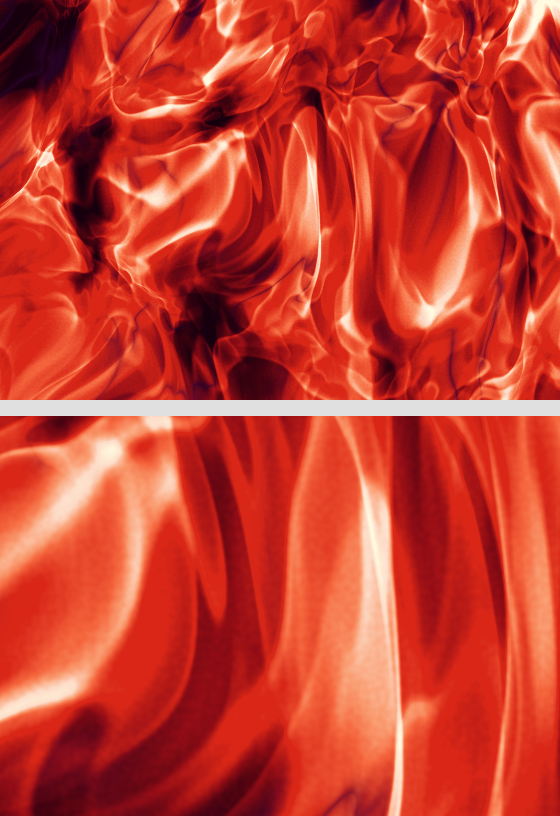
Top: the whole. Bottom: its middle third, enlarged.
Reproduce this texture procedurally as a WebGL 1 fragment shader.

```glsl
precision highp float;
// A wall of red fire: translucent sheets of flame with thin glowing rims.
// Contours of warped gradient noise form the sheets; their summed heat,
// less dark gaps and violet smoke wisps, is coloured through a ramp.
uniform vec2 u_resolution;

const float TAU = 6.2832;
const vec3 EMBER = vec3(0.09, 0.0, 0.05);
const vec3 MAROON = vec3(0.27, 0.01, 0.06);
const vec3 CRIMSON = vec3(0.58, 0.05, 0.08);
const vec3 RED = vec3(0.85, 0.15, 0.09);
const vec3 ORANGE = vec3(0.96, 0.40, 0.24);
const vec3 PEACH = vec3(0.98, 0.61, 0.44);
const vec3 CREAM = vec3(0.99, 0.86, 0.78);
const vec3 WHITE_HOT = vec3(1.0, 0.98, 0.88);
const vec3 VIOLET = vec3(0.22, 0.02, 0.25);

vec2 gradientAt(vec2 cell) {
  float angle = TAU * fract(sin(dot(cell, vec2(127.1, 311.7))) * 43758.5);
  return vec2(cos(angle), sin(angle));
}

// Gradient noise, roughly -1 to 1
float noise(vec2 p) {
  vec2 i = floor(p), f = fract(p);
  vec2 w = f * f * f * (f * (f * 6.0 - 15.0) + 10.0);
  vec2 e = vec2(1.0, 0.0);
  float low = mix(dot(gradientAt(i), f), dot(gradientAt(i + e), f - e), w.x);
  float high = mix(dot(gradientAt(i + e.yx), f - e.yx),
                   dot(gradientAt(i + e.xx), f - e.xx), w.x);
  return 1.4 * mix(low, high, w.y);
}

float fbm(vec2 p) {
  float sum = 0.0, amplitude = 0.5;
  for (int i = 0; i < 4; i++) {
    sum += amplitude * noise(p);
    p = mat2(1.6, 1.2, -1.2, 1.6) * p + 7.3;
    amplitude *= 0.5;
  }
  return sum;
}

vec2 warp(vec2 p, float frequency, float amount) {
  vec2 q = p * frequency;
  return p + amount * vec2(noise(q + 3.7), noise(q + 41.2));
}

// Left: broad leaning lobes; right: narrow upright tongues
vec2 flowSpace(vec2 p, float across) {
  float lean = mix(0.3, -0.05, across);
  float stretch = mix(0.9, 0.55, smoothstep(0.2, 0.7, across));
  vec2 q = vec2(p.x - lean * (p.y - 0.5), (p.y - 0.5) * stretch);
  return warp(warp(q, 3.2, 0.10), 8.0, 0.03);
}

// One sheet: a sharp rim on its outside, a soft glow fading inwards
float flameSheet(vec2 q, float scale, float seed) {
  vec2 s = q * scale + seed;
  float n = noise(s) + 0.3 * noise(s * 2.1 + 5.0);
  float softness = 0.01 * scale;
  float inside = smoothstep(-softness, softness, n);
  float depth = max(n, 0.0);
  float rim = 0.5 * exp(-7.0 * depth) + 0.5 * exp(-depth / softness);
  float strength = smoothstep(-0.25, 0.55, noise(s * 0.7 + 23.0));
  return 0.55 * inside * rim * strength + 0.08 * (inside - 0.5);
}

// Sheets from broad to fine; fineness weakens or keeps the small ones
float allSheets(vec2 q, float fineness) {
  float sum = 0.0, scale = 2.8, weight = 1.0;
  for (int i = 0; i < 6; i++) {
    float seed = 13.7 * float(i) + 2.3;
    sum += weight * flameSheet(warp(q, 4.0, 0.015 * float(i)), scale, seed);
    scale *= 1.38;
    weight *= fineness;
  }
  return sum;
}

float blob(vec2 p, vec2 center, float radius) {
  return 1.0 - smoothstep(0.0, radius, length(p - center));
}

float darkGaps(vec2 p, vec2 q) {
  float gaps = smoothstep(0.14, 0.65, noise(q * vec2(6.5, 4.8) + 61.0));
  float corner = blob(p, vec2(0.0, 0.93), 0.32);
  float hollow = 0.7 * blob(p, vec2(0.6, 0.18), 0.34);
  return clamp(0.9 * gaps + corner + hollow, 0.0, 1.0);
}

// Thin curling strands of smoke
float smokeWisps(vec2 q) {
  vec2 s = warp(q, 6.0, 0.06) * vec2(10.0, 7.0);
  float strand = exp(-14.0 * abs(noise(s + 87.0) + 0.2 * noise(s * 3.0)));
  return strand * smoothstep(0.0, 0.5, noise(q * 4.0 + 29.0));
}

vec3 blend(vec3 below, vec3 above, float start, float end, float heat) {
  return mix(below, above, clamp((heat - start) / (end - start), 0.0, 1.0));
}

vec3 fireColor(float heat) {
  vec3 c = blend(EMBER, MAROON, 0.0, 0.14, heat);
  c = blend(c, CRIMSON, 0.14, 0.31, heat);
  c = blend(c, RED, 0.31, 0.48, heat);
  c = blend(c, ORANGE, 0.54, 0.72, heat);
  c = blend(c, PEACH, 0.72, 0.83, heat);
  c = blend(c, CREAM, 0.83, 0.96, heat);
  return blend(c, WHITE_HOT, 0.96, 1.15, heat);
}

void main() {
  vec2 p = gl_FragCoord.xy / u_resolution.y;
  float across = gl_FragCoord.x / u_resolution.x;
  vec2 q = flowSpace(p, across);
  float dark = darkGaps(p, q);
  float smoke = smokeWisps(q);

  // Body of the fire, fine fibres, rims and hot spots
  float heat = 0.43 + 0.36 * fbm(q * 4.0 + 9.0);
  heat += 0.12 * fbm(q * vec2(20.0, 7.0));
  heat += allSheets(q, mix(0.85, 1.0, across)) * (1.0 - 0.4 * dark);
  heat += 0.25 * smoothstep(0.3, 0.9, noise(q * vec2(7.5, 5.5) + 51.0));
  heat += 0.13 * blob(p, vec2(0.95, 0.3), 0.5);
  heat -= 0.37 * dark + 0.13 * smoke;
  heat += 0.02 * noise(p * 170.0);

  // Violet tint in smoke and in the cold gaps
  float cold = dark * smoothstep(0.0, 0.35, fbm(q * 6.0 + 33.0));
  float tint = 0.5 * smoke * (1.0 - smoothstep(0.5, 0.75, heat));
  tint += 0.5 * cold * (1.0 - smoothstep(0.2, 0.5, heat));
  gl_FragColor = vec4(mix(fireColor(heat), VIOLET, tint), 1.0);
}
```
